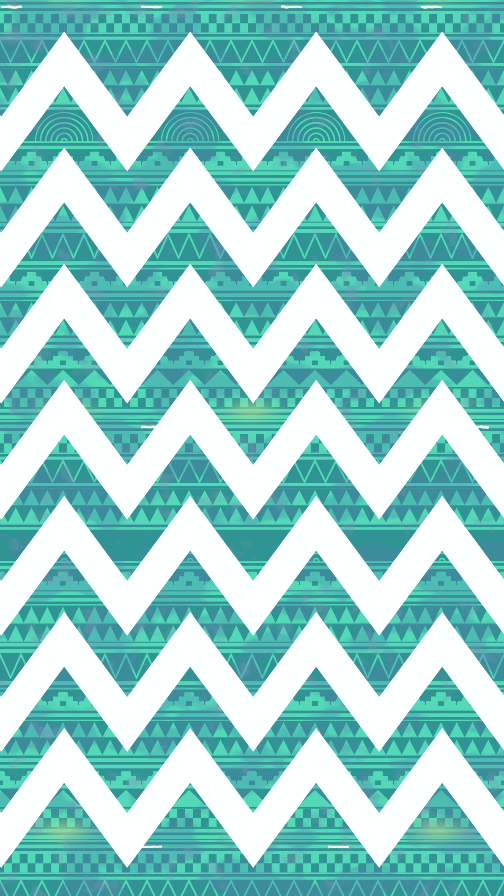
A WebGL 1 fragment shader for this pattern:

```glsl
precision highp float;
// White chevrons over a worn, banded geometric weave in mint, teal and blue.
uniform vec2 u_resolution;

// Antialiased step; distances are in units of 1/432 of the canvas width.
float edge(float d) {
  float halfPixel = 216.0 / u_resolution.x;
  return smoothstep(-halfPixel, halfPixel, d);
}

vec2 gradient(vec2 cell) {
  float angle = 6.2832 * fract(sin(dot(cell, vec2(41.3, 289.1))) * 4375.5);
  return vec2(cos(angle), sin(angle));
}

float gradientNoise(vec2 p) {
  vec2 i = floor(p), f = fract(p);
  vec2 w = f * f * f * (f * (f * 6.0 - 15.0) + 10.0);
  vec2 e = vec2(1.0, 0.0);
  float low = mix(dot(gradient(i), f), dot(gradient(i + e.xy), f - e.xy), w.x);
  float high = mix(dot(gradient(i + e.yx), f - e.yx), dot(gradient(i + 1.0), f - 1.0), w.x);
  return mix(low, high, w.y);
}

float cloud(vec2 p) {
  float sum = 0.0, gain = 1.0;
  for (int i = 0; i < 3; i++) {
    sum += gain * gradientNoise(p);
    p = p * 2.1 + 7.3;
    gain *= 0.5;
  }
  return sum;
}

// Distance from x to the nearest multiple of the period.
float fold(float x, float period) {
  return abs(mod(x + 0.5 * period, period) - 0.5 * period);
}

float band(float y, float top, float bottom) {
  return edge(y - top) * edge(bottom - y);
}

// Motifs: x runs along a band, y down from its top; 1 is light thread.
float triangles(float x, float y, float width, float height) {
  float slope = 2.0 * height / width;
  return edge((y - slope * fold(x, width)) / sqrt(1.0 + slope * slope));
}

float zigzagLine(float x, float y, float width, float height) {
  float slope = 2.0 * height / width;
  float d = abs(y - slope * fold(x, width)) / sqrt(1.0 + slope * slope);
  return edge(0.8 - d);
}

float checks(float x, float y) {
  float a = edge(fold(x, 13.5) - 3.375);
  float b = edge(fold(y, 16.0) - 4.0);
  return a + b - 2.0 * a * b;
}

float steppedZigzag(float x, float y) {
  float f = fold(x, 27.0) / 4.5;
  float soft = 96.0 / u_resolution.x;
  float level = floor(f) + smoothstep(1.0 - soft, 1.0, fract(f));
  float notch = band(fold(x, 27.0), -2.0, 2.5) * band(y, 10.0, 14.0);
  return edge(y - 4.0 * level - 2.0) * (1.0 - notch);
}

float rings(float x, float y) {
  float r = length(vec2(mod(x - 1.0, 108.0) - 54.0, y));
  return edge(0.7 - abs(mod(r, 4.5) - 2.25)) * edge(25.0 - r);
}

// Stack of bands that repeats every 360 units.
float weave(float x, float y) {
  float light = edge(1.6 - fold(y, 5.5));
  light = mix(light, checks(x, y - 8.0), band(y, 12.0, 28.0));
  light = mix(light, zigzagLine(x, y - 35.0, 18.0, 18.0), band(y, 34.0, 54.0));
  light = mix(light, triangles(x, y - 60.0, 13.5, 13.0), band(y, 59.0, 73.0));
  light = mix(light, triangles(x, y - 75.0, 13.5, 13.0), band(y, 74.0, 88.0));
  light = mix(light, rings(x, y - 121.0), band(y, 94.0, 121.0));
  light = mix(light, steppedZigzag(x, y - 128.0), band(y, 128.0, 146.0));
  light = mix(light, triangles(x, y - 160.0, 13.5, 14.0), band(y, 159.0, 174.0));
  light = mix(light, triangles(x, y - 176.0, 13.5, 14.0), band(y, 175.0, 190.0));
  light = mix(light, zigzagLine(x, y - 201.0, 18.0, 20.0), band(y, 200.0, 222.0));
  light = mix(light, steppedZigzag(x, y - 231.0), band(y, 231.0, 248.0));
  light = mix(light, triangles(x, y - 259.0, 13.5, 13.0), band(y, 258.0, 272.0));
  light = mix(light, triangles(x, y - 274.0, 13.5, 13.0), band(y, 273.0, 287.0));
  light = mix(light, steppedZigzag(x, y - 299.0), band(y, 299.0, 316.0));
  light = mix(light, triangles(x, y - 317.0, 27.0, 13.0), band(y, 316.0, 330.0));
  return mix(light, checks(x, y - 329.0), band(y, 333.0, 349.0));
}

void main() {
  // 432 units across, y measured down from the top.
  vec2 p = vec2(gl_FragCoord.x, u_resolution.y - gl_FragCoord.y) * 432.0 / u_resolution.x;
  float y = mod(p.y, 360.0);
  float wash = cloud(p / vec2(60.0, 34.0));

  // Dyed threads with uneven colour and pale, dusty patches.
  vec3 dark = mix(vec3(0.19, 0.58, 0.58), vec3(0.24, 0.55, 0.61), smoothstep(-0.12, 0.12, wash));
  vec3 light = mix(vec3(0.33, 0.85, 0.72), vec3(0.30, 0.74, 0.70), smoothstep(-0.1, 0.16, wash));
  vec3 color = mix(dark, light, weave(p.x, y));
  float dust = cloud(p / 22.0 + 31.0);
  color = mix(color, vec3(0.50, 0.58, 0.72), 0.35 * smoothstep(0.2, 0.6, dust));

  // Yellowed stains and small white scuffs along the seam of the stack.
  float stain = exp(-pow(fold(p.x - 55.0, 160.0) / 20.0, 2.0) - pow(fold(y - 352.0, 360.0) / 9.0, 2.0));
  color = mix(color, vec3(0.68, 0.86, 0.58), 0.6 * stain);
  float scuffX = fold(p.x - 130.0, 120.0 + 20.0 * floor(p.y / 360.0));
  float scuffY = abs(y - 6.0 - gradientNoise(p / 5.0));
  color = mix(color, vec3(0.94, 0.96, 0.90), edge(9.0 - scuffX) * edge(1.0 - scuffY));

  // Seven chevron rows, four peaks across.
  float drop = p.y - 27.0 - 1.35 * fold(p.x - 55.0, 108.0);
  float row = clamp(floor((drop + 26.0) / 99.5), 0.0, 6.0);
  float chevron = edge(0.595 * (23.5 - abs(drop - 99.5 * row - 23.5)));
  gl_FragColor = vec4(mix(color, vec3(0.99, 1.0, 1.0), chevron), 1.0);
}
```
